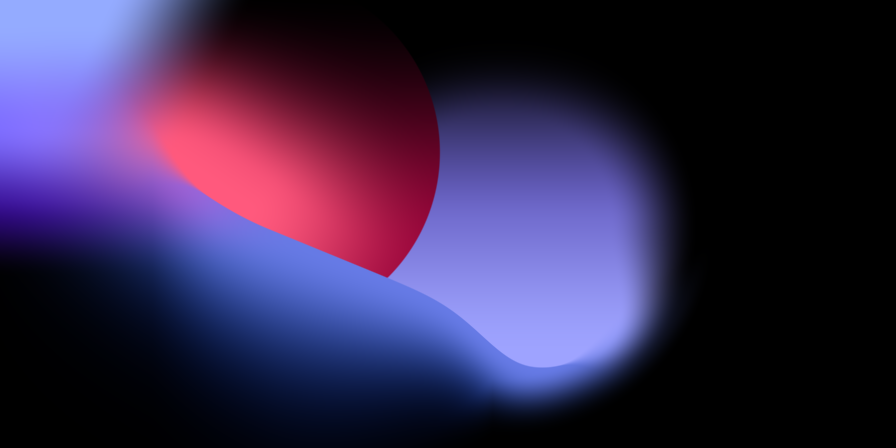
Reproduce this background procedurally as a Shadertoy shader.

```glsl
const vec3 SKY = vec3(0.58, 0.67, 1.00);
const vec3 VIOLET = vec3(0.48, 0.42, 1.00);
const vec3 INDIGO = vec3(0.20, 0.03, 0.55);
const vec3 HOT_PINK = vec3(1.00, 0.35, 0.49);
const vec3 CRIMSON = vec3(0.60, 0.02, 0.23);
const vec3 DUSK = vec3(0.40, 0.37, 0.76);
const vec3 PERIWINKLE = vec3(0.62, 0.64, 1.00);
const vec3 WAVE_BLUE = vec3(0.40, 0.48, 0.90);
const vec3 WAVE_PURPLE = vec3(0.62, 0.36, 0.82);
const vec3 FALLOFF = vec3(1.50, 1.10, 0.85);

const vec2 DISC_CENTER = vec2(0.588, 0.66);
const float DISC_RADIUS = 0.394;
const vec2 HALO_CENTER = vec2(1.12, 0.50);
const float HALO_RADIUS = 0.44;
const vec2 CORE_START = vec2(0.36, 0.66);
const vec2 CORE_END = vec2(0.55, 0.53);

// Smooth step that falls from one to zero
float fall(float low, float high, float v) {
    return 1.0 - smoothstep(low, high, v);
}

float segmentDistance(vec2 p, vec2 a, vec2 b) {
    vec2 ab = b - a;
    float t = clamp(dot(p - a, ab) / dot(ab, ab), 0.0, 1.0);
    return length(p - a - ab * t);
}

// Height of the sweeping crest: a slope, a raised left end and a dip
float waveHeight(float x) {
    float left = clamp(0.6 - x, 0.0, 0.26);
    float right = max(x - 1.22, 0.0);
    float dip = (x - 1.16) / 0.12;
    return 0.38 - 0.41 * (x - 0.865) + 0.96 * left * left
         + 2.2 * right * right - 0.07 * exp(-dip * dip);
}

vec3 leftGlow(float y) {
    vec3 color = mix(INDIGO, VIOLET, smoothstep(0.50, 0.72, y));
    color = mix(color, SKY, smoothstep(0.70, 0.95, y));
    return color * smoothstep(0.38, 0.56, y);
}

vec3 redDisc(vec2 p) {
    float heat = fall(0.0, 0.45, segmentDistance(p, CORE_START, CORE_END));
    float shadeStart = mix(0.68, 0.42, smoothstep(0.4, 0.9, p.x));
    return mix(CRIMSON, HOT_PINK, heat) * fall(shadeStart, 1.02, p.y);
}

vec3 halo(vec2 p) {
    float inner = mix(0.36, 0.24, smoothstep(0.2, 0.5, p.y));
    float rim = fall(inner, HALO_RADIUS, length(p - HALO_CENTER));
    vec3 color = mix(PERIWINKLE, DUSK, smoothstep(0.20, 0.65, p.y));
    return color * rim * fall(0.50, 0.97, p.y);
}

vec3 waveBody(vec2 p, float depth) {
    float reach = mix(0.27, 0.12, smoothstep(0.6, 1.2, p.x));
    float d = max(depth, 0.0) / reach;
    float purple = smoothstep(0.4, 0.6, p.y) * fall(0.35, 0.75, p.x);
    float mask = smoothstep(-0.1, 0.5, p.x)
               * fall(0.34, 0.48, length(p - HALO_CENTER) - max(1.1 - p.x, 0.0));
    return mix(WAVE_BLUE, WAVE_PURPLE, purple) * exp(-d * d * FALLOFF) * mask;
}

void mainImage(out vec4 fragColor, in vec2 fragCoord) {
    // Canvas height is one unit; the design is two units wide
    vec2 p = fragCoord / iResolution.xy * vec2(2.0, 1.0);
    float pixel = 1.0 / iResolution.y;
    vec3 glow = leftGlow(p.y);

    // Red disc, melting into the glow on its left
    float drift = p.x - 0.5 * max(p.y - 0.67, 0.0);
    vec3 disc = mix(glow, redDisc(p), smoothstep(0.08, 0.40, drift));
    vec2 q = p - DISC_CENTER;
    float discEdge = length(vec2(max(q.x, 0.0), q.y)) - DISC_RADIUS;
    vec3 upper = mix(disc, halo(p), smoothstep(-pixel, pixel, discEdge));

    // Blue body under the crest, screened with the glow
    float height = p.y - waveHeight(p.x);
    vec3 body = waveBody(p, -height);
    vec3 spill = glow * fall(0.05, 0.65, p.x);
    vec3 lower = body + spill - body * spill;

    // The crest is crisp in the middle and soft at both ends
    float softness = pixel + 0.18 * fall(0.20, 0.46, p.x)
                   + 0.10 * smoothstep(1.25, 1.45, p.x);
    vec3 color = mix(lower, upper, smoothstep(-softness, softness, height));
    fragColor = vec4(color, 1.0);
}
```
